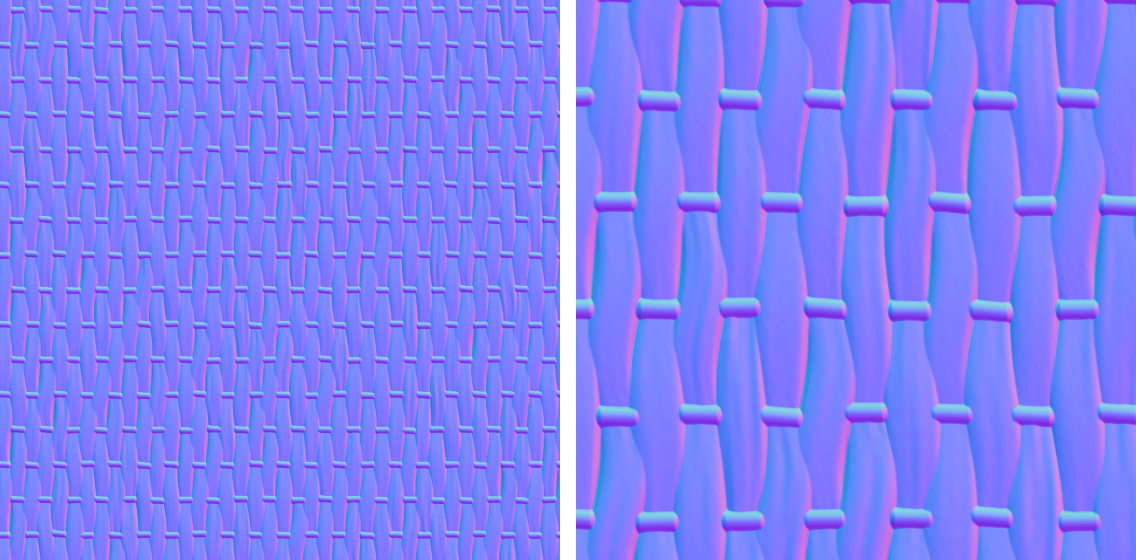
Left: the whole. Right: its middle third, enlarged.
Give the GLSL for this texture map, as a Shadertoy shader.

```glsl
// Tangent-space normal map of woven cane: 40 upright strands crossed by 16 rows
// of short staggered bars. A height field takes the highest strand or bar at each
// point, and its slope is encoded as a colour.

const float PI = 3.14159;
const vec2 GRID = vec2(40.0, 16.0);           // strands across, bar rows down
const vec2 GRID_SHIFT = vec2(0.24, -0.72);    // puts strands and bars in place
const float ROW_HEIGHT = GRID.x / GRID.y;     // row spacing in strand widths
const float SLOPE_STEP = 0.04;                // half step for slopes, strand widths
const float SLOPE_LIMIT = 1.1;

float hash(vec2 p) {
    return fract(sin(dot(p, vec2(127.1, 311.7))) * 43758.5);
}

float valueNoise(vec2 p) {
    vec2 cell = floor(p);
    vec2 f = fract(p);
    f = f * f * (3.0 - 2.0 * f);
    float low = mix(hash(cell), hash(cell + vec2(1, 0)), f.x);
    float high = mix(hash(cell + vec2(0, 1)), hash(cell + vec2(1, 1)), f.x);
    return mix(low, high, f.y);
}

// Random value per strand piece, wrapping at the tile borders
float pieceRandom(float column, float piece, float salt) {
    vec2 id = mod(vec2(column, piece), vec2(GRID.x, GRID.y * 0.5));
    return hash(id + salt * vec2(17.3, 41.7));
}

// Sideways shift of a strand where it passes under a bar
float knotShift(float column, float knot) {
    return 0.16 * (pieceRandom(column, knot, 1.0) - 0.5);
}

// Strand bowing outward between two bars; along counts one unit per bar gap
float strandHeight(float x, float along, float column) {
    float piece = floor(along);
    float s = along - piece;
    float bulge = sin(PI * s);

    // Wavy centre line and swelling width
    float centre = mix(knotShift(column, piece), knotShift(column, piece + 1.0),
                       smoothstep(0.0, 1.0, s));
    float sway = 0.28 * (pieceRandom(column, piece, 2.0) - 0.65);
    float bow = 0.12 * (pieceRandom(column, piece, 8.0) - 0.5);
    centre += sway * sin(2.0 * PI * s) + bow * bulge;
    float halfWidth = mix(0.44, 0.55, bulge);
    halfWidth += 0.1 * (pieceRandom(column, piece, 3.0) - 0.5) * bulge;
    float across = (x - centre) / halfWidth;
    float d = abs(across);

    // Broad left shoulder, tight right shoulder, steep fall past the edge
    float rim = min(d, 1.0);
    float shoulder = across < 0.0 ? 0.1 * pow(rim, 3.5) : 0.06 * pow(rim, 8.0);
    float height = 0.155 * bulge - shoulder - 0.9 * max(d - 1.0, 0.0);

    // Lengthwise fibres, deep on a few pieces, and fine scratches
    float seed = 90.0 * pieceRandom(column, piece, 4.0);
    float depth = 0.018 + 0.075 * pow(pieceRandom(column, piece, 5.0), 3.0);
    height += depth * (valueNoise(vec2(across * 2.2 + seed, s * 2.0 + seed)) - 0.5);
    height += 0.005 * valueNoise(vec2(across * 5.0 + seed, s * 20.0 + seed));
    return height;
}

// Short rounded bar lying over a strand, slightly tilted and misplaced
float barHeight(float x, float along, float column) {
    float knot = floor(along + 0.5);
    float y = (along - knot) * 2.0 * ROW_HEIGHT;
    float tilt = 0.04 + 0.12 * (pieceRandom(column, knot, 6.0) - 0.5);
    y += tilt * x + 0.14 * (pieceRandom(column, knot, 7.0) - 0.5);
    float q = abs(y) / 0.16;
    float dx = abs(x - knotShift(column, knot));
    float section = 0.075 * min(q * q, 1.0) + 0.3 * max(q - 1.0, 0.0);
    return 0.19 - section - 1.2 * max(dx - 0.43, 0.0);
}

// Highest surface at p, measured in strand widths
float weaveHeight(vec2 p) {
    float nearest = floor(p.x);
    float height = -1.0;
    for (int k = -1; k <= 1; k++) {
        float column = nearest + float(k);
        float x = p.x - column - 0.5;
        float along = 0.5 * (p.y / ROW_HEIGHT + mod(column, 2.0));
        height = max(height, strandHeight(x, along, column));
        height = max(height, barHeight(x, along, column));
    }
    return height;
}

vec3 weaveNormal(vec2 p) {
    vec2 e = vec2(SLOPE_STEP, 0.0);
    vec2 slope = vec2(weaveHeight(p + e.xy) - weaveHeight(p - e.xy),
                      weaveHeight(p + e.yx) - weaveHeight(p - e.yx));
    slope /= 2.0 * SLOPE_STEP;
    slope /= sqrt(1.0 + dot(slope, slope) / (SLOPE_LIMIT * SLOPE_LIMIT));
    return normalize(vec3(-slope, 1.0));
}

void mainImage(out vec4 fragColor, in vec2 fragCoord) {
    // Four samples per pixel smooth the edges
    vec3 total = vec3(0.0);
    for (int k = 0; k < 4; k++) {
        vec2 offset = 0.5 * vec2(k % 2, k / 2) - 0.25;
        vec2 grid = (fragCoord + offset) / iResolution.xy * GRID + GRID_SHIFT;
        total += weaveNormal(grid * vec2(1.0, ROW_HEIGHT));
    }
    fragColor = vec4(0.5 + 0.5 * total / 4.0, 1.0);
}
```
